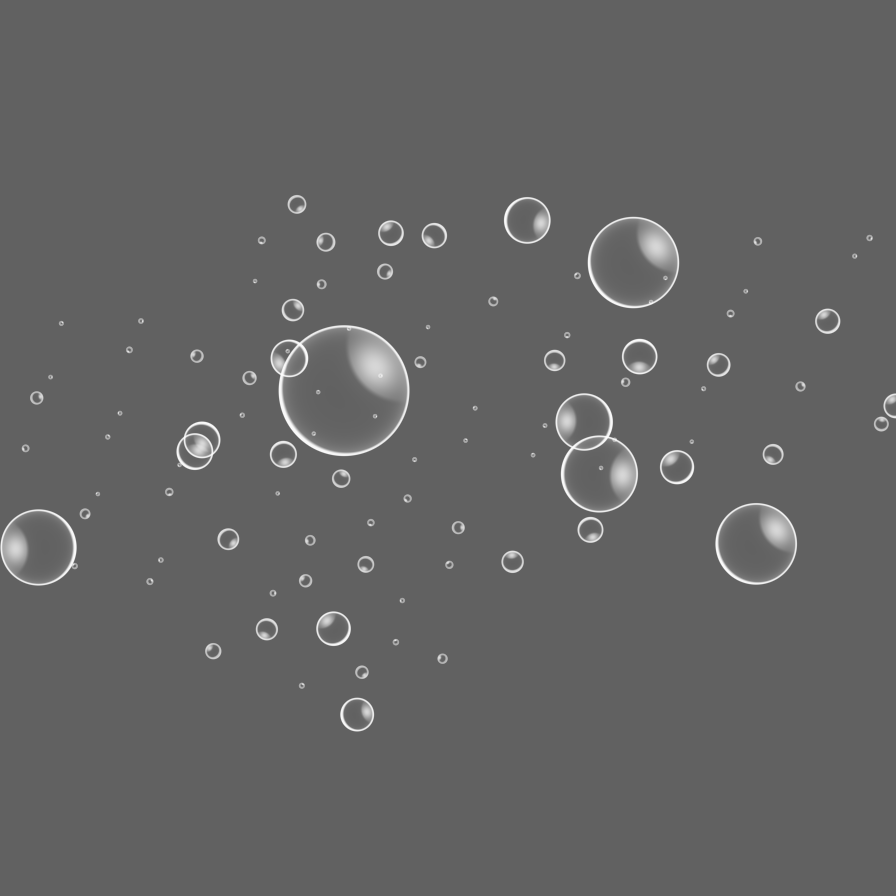
Reproduce this background procedurally as a WebGL 1 fragment shader.

```glsl
precision highp float;
// Clear glass bubbles drifting in a loose band across a flat grey field.
// Each bubble is a distance-based rim with a crescent, a soft inner sheen and
// a clipped glint; large ones are composed, small ones scattered by a sequence.

#define BACKGROUND vec3(0.38)
#define LIGHT vec3(1.0)
#define RIM_WIDTH 0.034
#define RIM_MIN 0.0019
#define RIM_STRENGTH 0.84
#define GLINT_STRENGTH 0.74
#define SHEEN_STRENGTH 0.3
#define SMALL_COUNT 88
#define SMALL_MIN 0.0024
#define SMALL_MAX 0.0208

uniform vec2 u_resolution;

float pixelSize;

float hash(float n) {
  return fract(sin(n * 12.9898) * 43758.547);
}

// Light coverage of one bubble; angle points from its centre to the glint.
float bubble(vec2 p, vec2 centre, float radius, float angle) {
  vec2 offset = p - centre;
  float dist = length(offset);
  if (dist > radius + 2.0 * pixelSize) return 0.0;

  vec2 axis = vec2(cos(angle), sin(angle));
  vec2 q = offset / radius;
  float rho = dist / radius;
  float inside = smoothstep(pixelSize, -pixelSize, dist - radius);

  // The rim thickens into a crescent opposite the glint and fades inward.
  float away = max(0.0, -dot(q, axis));
  float width = max(RIM_WIDTH * radius, RIM_MIN) * (1.0 + 1.1 * away * away);
  float soft = max(pixelSize, 0.5 * width);
  float rim = smoothstep(-width - soft, -width + soft, dist - radius);
  float sizeFade = mix(0.5, 1.0, smoothstep(0.002, 0.02, radius));
  rim *= RIM_STRENGTH * sizeFade * (1.0 + 0.14 * away);

  // The glint is a glow cut off by a second circle.
  vec2 g = q - 0.6 * axis;
  float along = dot(g, axis);
  float across = dot(g, vec2(-axis.y, axis.x));
  float glow = exp(-7.5 * along * along - 5.0 * across * across);
  float edge = 0.04 + pixelSize / radius;
  float lens = smoothstep(edge, -edge, length(q - 1.15 * axis) - 0.87);
  float glint = GLINT_STRENGTH * glow * mix(0.14, 1.0, lens);

  float sheen = SHEEN_STRENGTH * pow(min(rho, 1.0), 9.0) + 0.04 * rho * rho;
  float body = 1.0 - (1.0 - glint) * (1.0 - sheen);
  return inside * (1.0 - (1.0 - rim) * (1.0 - body));
}

void addBubble(inout vec3 color, vec2 p, vec2 centre, float radius, float angle) {
  color = mix(color, LIGHT, bubble(p, centre, radius, angle));
}

// Even spread, denser left of the middle, in a band that narrows to the sides.
vec2 scatterPoint(float i) {
  float x = fract(0.21 + i * 0.75488);
  x += 0.09 * sin(6.2832 * (x - 0.9)) - 0.03;
  float fromDense = (x - 0.38) / 0.2;
  float halfHeight = 0.13 + 0.17 * exp(-fromDense * fromDense);
  float middle = 0.5 + 0.12 * smoothstep(0.5, 0.9, x);
  float spread = 2.0 * fract(0.37 + i * 0.56984) - 1.0;
  return vec2(x, middle + halfHeight * spread);
}

// Limits a small bubble's radius to the gap left beside an occupied disc.
float fitBeside(float radius, vec2 centre, vec2 disc, float discRadius) {
  return min(radius, max(SMALL_MIN, distance(centre, disc) - discRadius));
}

void main() {
  float scale = min(u_resolution.x, u_resolution.y);
  vec2 p = (gl_FragCoord.xy - 0.5 * u_resolution) / scale + 0.5;
  pixelSize = 0.75 / scale;
  vec3 color = BACKGROUND;

  // Small bubbles
  for (int i = 0; i < SMALL_COUNT; i++) {
    float id = float(i) + 1.0;
    vec2 centre = scatterPoint(id);
    float size = hash(id);
    float radius = mix(SMALL_MIN, SMALL_MAX, size * size);
    radius = fitBeside(radius, centre, vec2(0.384, 0.564), 0.08);
    radius = fitBeside(radius, centre, vec2(0.707, 0.707), 0.055);
    radius = fitBeside(radius, centre, vec2(0.665, 0.49), 0.062);
    radius = fitBeside(radius, centre, vec2(0.222, 0.502), 0.03);
    addBubble(color, p, centre, radius, 6.2832 * hash(id + 117.0));
  }

  // Large bubbles
  addBubble(color, p, vec2(0.384, 0.564), 0.073, 0.65);
  addBubble(color, p, vec2(0.707, 0.707), 0.051, 0.6);
  addBubble(color, p, vec2(0.844, 0.393), 0.0455, 0.6);
  addBubble(color, p, vec2(0.669, 0.471), 0.043, -0.05);
  addBubble(color, p, vec2(0.043, 0.389), 0.0425, 3.2);
  addBubble(color, p, vec2(0.652, 0.529), 0.032, 3.1);
  addBubble(color, p, vec2(0.5885, 0.754), 0.026, -0.2);

  // Overlapping pair, and the one tucked against the largest
  addBubble(color, p, vec2(0.2255, 0.509), 0.0205, 4.4);
  addBubble(color, p, vec2(0.2175, 0.496), 0.0205, 0.8);
  addBubble(color, p, vec2(0.323, 0.6), 0.021, 3.6);

  gl_FragColor = vec4(color, 1.0);
}
```
